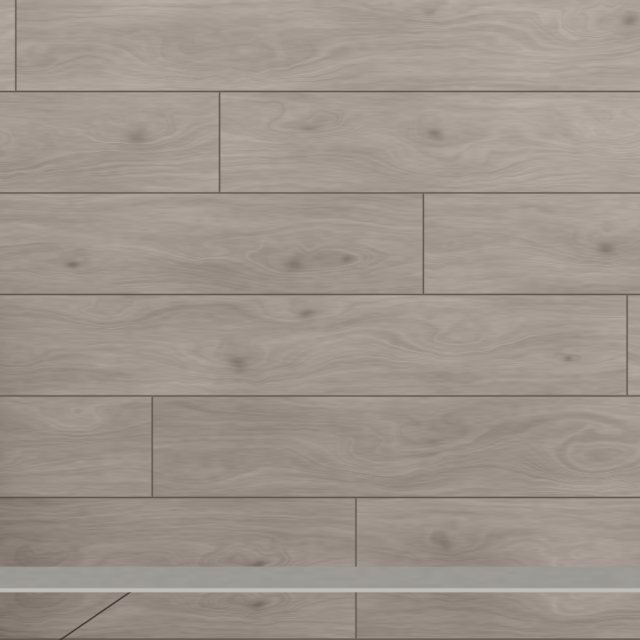
This texture is drawn by a WebGL 1 fragment shader. Its source:

```glsl
precision highp float;
uniform vec2 u_resolution;

const vec2 PLANK = vec2(1.0605, 0.1586);

float hash(vec2 p) {
  vec3 h = fract(p.xyx * vec3(0.1031, 0.1030, 0.0973));
  h += dot(h, h.yzx + 33.33);
  return fract((h.x + h.y) * h.z);
}

float noise(vec2 p) {
  vec2 i = floor(p), f = fract(p);
  f = f * f * (3.0 - 2.0 * f);
  return mix(mix(hash(i), hash(i + vec2(1.0, 0.0)), f.x),
             mix(hash(i + vec2(0.0, 1.0)), hash(i + 1.0), f.x), f.y);
}

float fbm(vec2 p) {
  float sum = 0.0, amp = 0.5;
  for (int i = 0; i < 4; i++) {
    sum += amp * noise(p);
    p = p * 2.03 + 17.3;
    amp *= 0.5;
  }
  return sum / 0.9375;
}

// Brightness offset of the wood at a point within one plank
float woodGrain(vec2 q, vec2 id) {
  vec2 seed = 40.0 + id * vec2(13.7, 9.3);
  float warp = fbm(q * vec2(4.0, 16.0) + seed);
  float grain = q.y + 0.05 * (warp - 0.5);
  float stain = 0.0;

  // Knots bend the grain; some are also dark
  for (int i = 0; i < 6; i++) {
    vec2 k = seed + float(i) * vec2(3.1, 5.7);
    vec2 center = PLANK * vec2((float(i) + hash(k)) / 6.0, 0.2 + 0.6 * hash(k + 1.3));
    vec2 d = q - center + 0.012 * (vec2(warp, noise(q * 45.0 + seed)) - 0.5);
    float size = 0.5 + hash(k + 2.7);
    vec2 wide = d / (vec2(0.085, 0.026) * size);
    vec2 core = d / (vec2(0.013, 0.008) * size);
    float bend = exp(-dot(wide, wide));
    float dark = smoothstep(0.3, 0.9, hash(k + 4.1));
    grain += 0.045 * size * bend;
    stain += dark * (0.10 * exp(-dot(core, core)) + 0.035 * bend * noise(q * vec2(30.0, 90.0) + k));
  }

  float rings = noise(vec2(q.x * 4.0, grain * 130.0) + seed) - 0.5;
  float fineRings = noise(vec2(q.x * 11.0, grain * 330.0) + seed) - 0.5;
  float fibre = noise(q * vec2(70.0, 380.0) + seed) - 0.5;
  float blotch = fbm(q * vec2(5.0, 18.0) + seed + 50.0) - 0.5;
  return 0.045 * rings + 0.04 * fineRings + 0.03 * fibre + 0.10 * blotch - stain;
}

void main() {
  vec2 uv = gl_FragCoord.xy / u_resolution;
  float px = 1.0 / min(u_resolution.x, u_resolution.y);

  // Staggered planks; the floor is displaced below the strip
  vec2 p = uv;
  p.y += 0.0628 * (1.0 - step(0.0755, uv.y));
  float row = floor((p.y - 0.2227) / PLANK.y);
  vec2 q = p - vec2(0.0247 + (4.0 - row) * 0.3184, 0.2227 + row * PLANK.y);
  float column = floor(q.x / PLANK.x);
  q.x -= column * PLANK.x;
  vec2 id = vec2(column, row);

  // Wood tone, brighter toward the upper right
  float shade = 0.637 + 0.10 * (uv.y - 0.5) + 0.03 * (uv.x - 0.5);
  shade -= 0.06 * exp(-uv.x * 9.0) * (1.0 - smoothstep(0.35, 0.75, uv.y));
  shade += 0.02 * (hash(id + 20.0) - 0.5) + woodGrain(q, id);
  vec3 color = shade + vec3(0.0, -0.04, -0.07);

  // Seams
  vec2 edge = min(q, PLANK - q);
  float seam = 1.0 - smoothstep(0.0011 - px, 0.0011 + px, min(edge.x, edge.y));
  color = mix(color, vec3(0.33, 0.30, 0.26), seam * 0.9);

  // Diagonal cut below the strip
  float cut = abs(dot(uv - vec2(0.094, 0.0), normalize(vec2(-0.074, 0.108))));
  float cutLine = 1.0 - smoothstep(0.001 - px, 0.001 + px, cut);
  color = mix(color, vec3(0.19, 0.18, 0.16), cutLine * (1.0 - step(0.0755, uv.y)));

  // Grey strip with a pale lower lip
  float strip = smoothstep(0.0745 - px, 0.0745 + px, uv.y)
              * (1.0 - smoothstep(0.1146 - px, 0.1146 + px, uv.y));
  float lip = 1.0 - smoothstep(0.081 - px, 0.081 + px, uv.y);
  vec3 stripColor = vec3(0.61, 0.60, 0.58) + 0.02 * (noise(uv * vec2(60.0, 200.0)) - 0.5);
  color = mix(color, mix(stripColor, vec3(0.75, 0.74, 0.72), lip), strip);

  gl_FragColor = vec4(color, 1.0);
}
```
